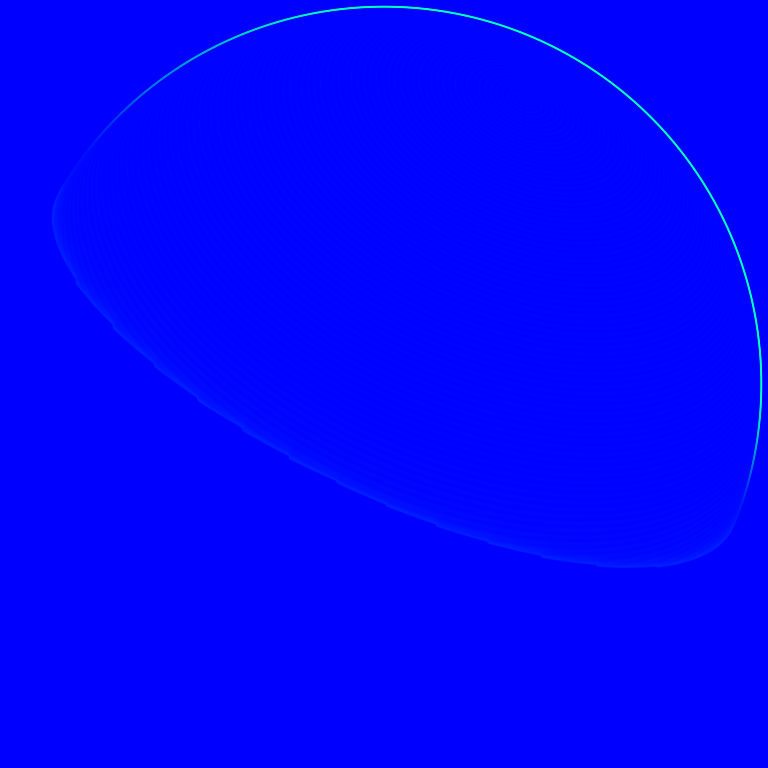
Reproduce this background procedurally as a WebGL 1 fragment shader.

```glsl
precision highp float;
uniform vec2 u_resolution;

#define RADIUS 0.492
#define LIGHT_AXIS vec2(0.445, 0.896)
#define LIGHT_TILT 0.382
#define LIT_LIMIT 0.077
#define RING_CENTER vec3(0.373, 0.751, 0.545)
#define RING_SPACING 0.016
#define RING_GLOW 0.018
#define EDGE_GLOW 0.11
#define RIM_WIDTH 0.0028
#define RIM_COLOR vec3(0.0, 1.0, 0.72)
#define BASE_COLOR vec3(0.0, 0.0, 1.0)
#define STEP_COUNT 7.0

float hash(float n) {
  return fract(sin(n * 127.1) * 43758.5453);
}

// Small irregular sawtooth steps along the shadow edge
float edgeSteps(float along) {
  float cell = floor(along * STEP_COUNT);
  float ramp = fract(along * STEP_COUNT);
  float notch = smoothstep(0.0, 0.06, ramp) * (1.0 - ramp);
  return 0.009 * (0.4 + 0.6 * hash(cell)) * (notch - 0.4);
}

void main() {
  float minSide = min(u_resolution.x, u_resolution.y);
  float pixel = 1.0 / (minSide * RADIUS);
  vec2 p = (gl_FragCoord.xy - 0.5 * u_resolution) * pixel;

  // Sphere normal
  float r = length(p);
  float z = sqrt(max(1.0 - r * r, 0.0));
  vec3 normal = vec3(p, z);
  float disc = 1.0 - smoothstep(1.0 - pixel, 1.0 + pixel, r);

  // Distance to the curved shadow edge
  float toward = dot(p, LIGHT_AXIS);
  float along = dot(p, vec2(LIGHT_AXIS.y, -LIGHT_AXIS.x));
  float lit = toward + LIGHT_TILT * z - LIT_LIMIT + edgeSteps(along);
  vec2 slope = LIGHT_AXIS - LIGHT_TILT * p / max(z, 0.08);
  float depth = lit / length(slope);
  float lightMask = disc * smoothstep(-pixel, pixel, depth);

  // Faint rings and a glow just inside the shadow edge
  float ringDistance = length(normal - RING_CENTER);
  float rings = 0.5 + 0.5 * cos(6.28318 * ringDistance / RING_SPACING);
  float inside = max(depth, 0.0);
  float edge = EDGE_GLOW * exp(-inside / 0.012);
  float haze = 0.025 * exp(-inside / 0.09);
  float glow = lightMask * (rings * RING_GLOW + edge + haze);

  // Thin rim, strongest at the upper right
  vec2 direction = p / max(r, 0.001);
  float facing = smoothstep(-0.4, 0.72, dot(direction, vec2(0.707)));
  float rimLight = facing * smoothstep(LIT_LIMIT, 0.42, toward);
  float halfWidth = 0.5 * RIM_WIDTH;
  float rim = 1.0 - smoothstep(halfWidth, halfWidth + pixel, abs(r - 1.0 + halfWidth));

  vec3 color = BASE_COLOR + vec3(0.0, glow, 0.0);
  color = mix(color, RIM_COLOR, rim * rimLight);
  gl_FragColor = vec4(color, 1.0);
}
```
